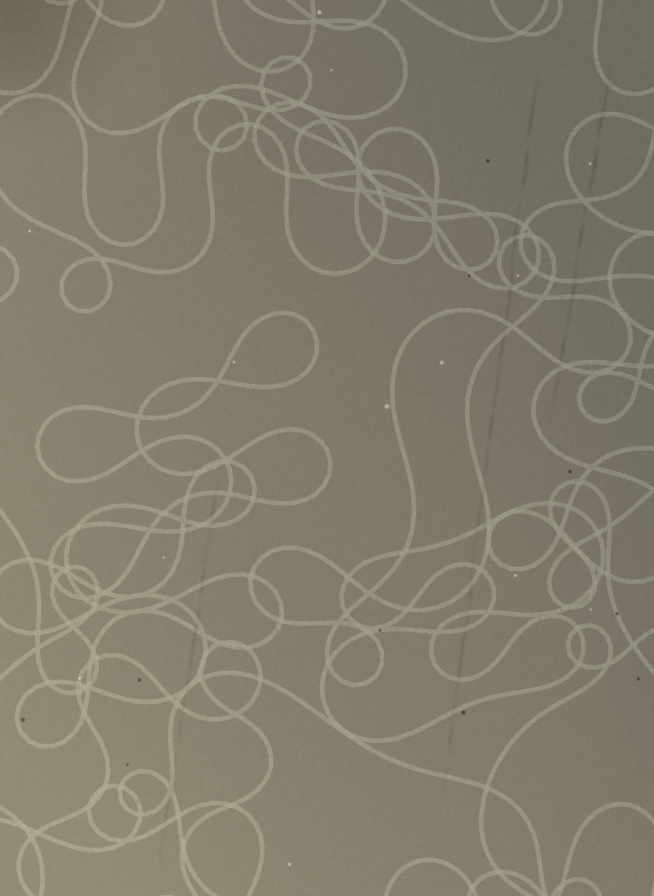
This pattern is drawn by a Shadertoy shader. Its source:

```glsl
const float TAU = 6.2831853;
const int HALF_STEPS = 72;

float hash(vec2 p) {
    vec3 q = fract(p.xyx * vec3(0.1031, 0.1030, 0.0973));
    q += dot(q, q.yzx + 33.33);
    return fract((q.x + q.y) * q.z);
}

float noise(vec2 p) {
    vec2 i = floor(p), f = fract(p);
    f = f * f * (3.0 - 2.0 * f);
    return mix(mix(hash(i), hash(i + vec2(1, 0)), f.x),
               mix(hash(i + vec2(0, 1)), hash(i + vec2(1, 1)), f.x), f.y);
}

// Unit heading of a scribble at half-turn fraction i / HALF_STEPS
vec2 heading(int i, vec4 r) {
    float u = 0.5 * TAU * (float(i) + 0.5) / float(HALF_STEPS);
    vec3 swing = vec3(1.2 + 0.9 * r.z, 1.0 + 0.7 * r.w, 0.25 + 0.35 * r.y);
    float a = TAU * r.x + (r.y < 0.5 ? -u : u)
            + dot(swing, sin(u * vec3(2, 4, 6) + TAU * r.yzw));
    return vec2(cos(a), sin(a));
}

float segment(vec2 q, vec2 dir, float len) {
    return length(q - dir * clamp(dot(q, dir), 0.0, len));
}

// Distance to a closed scribble centred on the origin. Even harmonics make
// the second half the first one turned by 180 degrees, so the ends meet.
float scribble(vec2 p, float seed) {
    vec4 r = vec4(hash(vec2(seed, 1.7)), hash(vec2(seed, 5.2)),
                  hash(vec2(seed, 9.4)), hash(vec2(seed, 13.8)));
    float total = mix(2.0, 2.8, r.w);
    if (length(p) > 0.25 * total + 0.01) return 1.0;
    float stepLen = 0.5 * total / float(HALF_STEPS);
    vec2 chord = vec2(0);
    for (int i = 0; i < HALF_STEPS; i++) chord += heading(i, r) * stepLen;
    vec2 pos = -0.5 * chord;
    float d = 1.0;
    for (int i = 0; i < HALF_STEPS; i++) {
        vec2 dir = heading(i, r);
        d = min(d, min(segment(p - pos, dir, stepLen), segment(-p - pos, dir, stepLen)));
        pos += dir * stepLen;
    }
    return d;
}

// Faint slanted scratch, broken up along its length
float scratch(vec2 p, float x, float slant, float low, float high) {
    float d = abs(p.x - x - slant * p.y + 0.006 * noise(p.yy * 9.0));
    float span = smoothstep(low, low + 0.1, p.y) * smoothstep(high, high - 0.1, p.y);
    return smoothstep(0.005, 0.001, d) * span * noise(p.yy * 35.0 + x);
}

void mainImage(out vec4 fragColor, in vec2 fragCoord) {
    vec2 p = fragCoord / iResolution.x;
    float height = iResolution.y / iResolution.x;
    float px = 1.0 / iResolution.x;

    // Warm ground at the lower left, olive middle, cooler grey upper right
    float shade = 0.6 * p.x + 0.45 * p.y / height + 0.12 * (noise(p * 2.5) - 0.5);
    vec3 col = mix(vec3(0.575, 0.546, 0.470), vec3(0.505, 0.485, 0.415), smoothstep(0.0, 0.55, shade));
    col = mix(col, vec3(0.438, 0.420, 0.378), smoothstep(0.4, 1.0, shade));
    col -= 0.08 * smoothstep(0.25, 0.0, length(p - vec2(0.0, height)));

    // Pale looping lines, slightly brighter where they cross
    vec2 period = vec2(1.2, height + 0.13);
    float lines = 0.0;
    for (int k = 0; k < 15; k++) {
        float seed = float(k) * 7.31 + 2.0;
        vec2 cell = vec2(float(k % 3), float(k / 3));
        vec2 jitter = vec2(hash(vec2(seed, 21.0)), hash(vec2(seed, 37.0)));
        vec2 q = p - (cell + 0.2 + 0.6 * jitter) * period / vec2(3, 5);
        q -= period * floor(q / period + 0.5);
        float d = scribble(q, seed);
        lines += smoothstep(0.0038 + 0.6 * px, 0.0032 - 0.6 * px, d);
    }
    float chalk = 0.8 + 0.4 * noise(p * 330.0);
    col += vec3(0.090, 0.092, 0.088) * min(lines, 1.3) * chalk;

    // Scratches
    col -= 0.055 * (scratch(p, 0.66, 0.13, 0.1, 1.3) + scratch(p, 0.72, 0.17, 0.7, 1.3)
                  + scratch(p, 0.24, 0.15, 0.0, 0.7));

    // Sparse dark and light specks
    vec2 grid = p * 13.0, id = floor(grid);
    vec2 spot = 0.2 + 0.6 * vec2(hash(id + 3.0), hash(id + 11.0));
    float radius = mix(0.0015, 0.0035, hash(id + 29.0));
    float dotMask = smoothstep(radius + px, radius - px, length(fract(grid) - spot) / 13.0);
    float pick = hash(id + 47.0);
    col += dotMask * (pick > 0.94 ? 0.22 : pick < 0.05 ? -0.2 : 0.0);

    // Fine grain
    col += 0.018 * (noise(p * 300.0) - 0.5);
    fragColor = vec4(col, 1.0);
}
```
